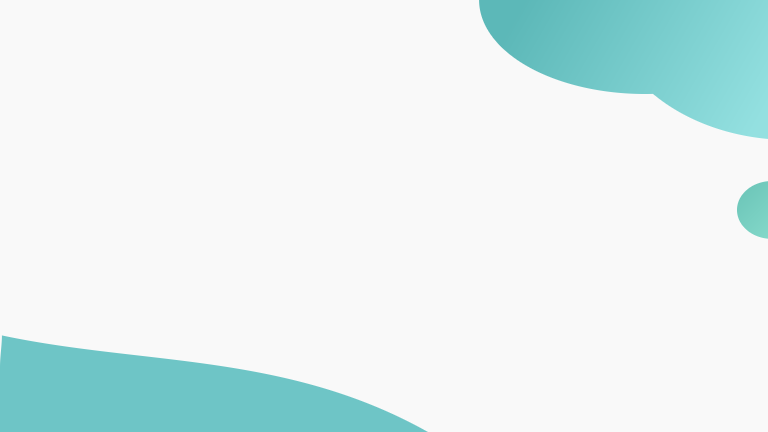
This background is drawn by a WebGL 1 fragment shader. Its source:

```glsl
precision highp float;
// Pale backdrop with teal gradient blobs at the right and a flowing wave at the lower left.
uniform vec2 u_resolution;

// Approximate signed distance to an axis-aligned ellipse, negative inside.
float ellipse(vec2 p, vec2 radii) {
  float k = length(p / radii);
  return k * (k - 1.0) / max(length(p / (radii * radii)), 1e-4);
}

// Signed distance to the area under a cubic crest with a slightly slanted left end.
float wave(vec2 p) {
  float t = p.x / 0.9907;
  float crest = 0.2245 + t * (-0.2127 + t * (0.3076 - t * 0.3194));
  float slope = (-0.2127 + t * (0.6152 - t * 0.9582)) / 0.9907;
  float top = (p.y - crest) / sqrt(1.0 + slope * slope);
  float left = 0.0045 * smoothstep(0.15, 0.226, p.y) - p.x;
  return max(top, left);
}

// Coverage of a shape, smoothed over one pixel.
float coverage(float dist) {
  return clamp(0.5 - dist * u_resolution.y, 0.0, 1.0);
}

void main() {
  // Canvas height is one unit, width is 16/9.
  vec2 p = gl_FragCoord.xy / u_resolution * vec2(16.0 / 9.0, 1.0);
  vec3 color = vec3(0.978);

  // Wave
  color = mix(color, vec3(0.431, 0.774, 0.776), coverage(wave(p)));

  // Two joined ellipses sharing one diagonal gradient
  float cloud = min(ellipse(p - vec2(1.493, 1.0), vec2(0.384, 0.2176)),
                    ellipse(p - vec2(1.829, 1.0), vec2(0.428, 0.324)));
  float shade = clamp((dot(p - vec2(1.12, 1.0), vec2(0.87, -0.5)) - 0.08) / 0.62, 0.0, 1.0);
  vec3 cloudColor = mix(vec3(0.36, 0.72, 0.72), vec3(0.58, 0.88, 0.88), shade);
  color = mix(color, cloudColor, coverage(cloud));

  // Small green-teal droplet cut by the right edge
  vec2 d = p - vec2(1.787, 0.514);
  float tint = clamp(0.6 + dot(d, vec2(4.5, -4.5)), 0.0, 1.0);
  vec3 dropColor = mix(vec3(0.42, 0.77, 0.72), vec3(0.53, 0.86, 0.80), tint);
  color = mix(color, dropColor, coverage(ellipse(d, vec2(0.081, 0.067))));

  gl_FragColor = vec4(color, 1.0);
}
```
